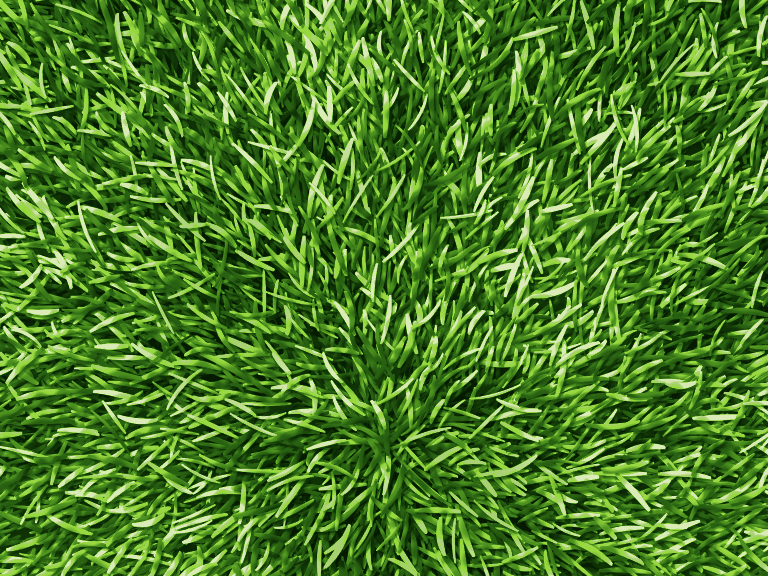
Give the GLSL for this texture, as a WebGL 2 fragment shader.

```glsl
#version 300 es
precision highp float;
// Draws a sunlit mown lawn seen from above: layered blades fanning out from one spot.

#define LAYERS 20
#define CELL 0.055
#define MIN_LENGTH 0.048
#define MAX_LENGTH 0.100
#define BLADE_WIDTH 0.0094
#define FAN_CENTRE vec2(0.70, 0.38)
#define ANGLE_SPREAD 1.15
#define TONE_SPREAD 0.66
#define SHADOW_OFFSET vec2(0.0035, -0.0045)
#define SHADOW_SOFTNESS 0.005
#define SHADOW_STRENGTH 0.36

uniform vec2 u_resolution;
out vec4 fragColor;

vec4 hash4(vec3 p) {
  vec4 q = fract(p.xyzx * vec4(0.1031, 0.1030, 0.0973, 0.1099));
  q += dot(q, q.wzxy + 33.33);
  return fract((q.xxyz + q.yzzw) * q.zywx);
}

// Broad bright and dull areas from layered sines
float sunlight(vec2 p) {
  float s = sin(5.1 * p.x + 3.7 * p.y + 1.0);
  s += 0.8 * sin(9.3 * p.y - 6.2 * p.x + 2.4);
  s += 0.6 * sin(15.7 * p.x + 11.9 * p.y + 2.0 * sin(8.0 * p.y));
  return 0.04 * s + 0.05 * (abs(p.x - 0.75) - 0.35);
}

// Direction of growth: outward from the fan centre, leaning up on the right
float growthAngle(vec2 p) {
  vec2 flow = p - FAN_CENTRE + vec2(0.03, 0.22 * p.x);
  return atan(flow.y, flow.x);
}

// Signed distance to a bent, tapered blade with blunt cut ends
float bladeDistance(vec2 q, float halfLength, float halfWidth, float bend) {
  float u = clamp(q.x / halfLength, -1.0, 1.0);
  float taper = halfWidth * (1.0 - 0.5 * u * u);
  float side = abs(q.y - bend * u * u) - taper;
  return max(side, abs(q.x) - halfLength + 0.4 * abs(q.y - bend));
}

// Tone from 0 to 1 turned into deep green, leaf green, lime and pale glare
vec3 grassColour(float t) {
  vec3 c = mix(vec3(0.02, 0.10, 0.005), vec3(0.06, 0.20, 0.02), smoothstep(0.0, 0.14, t));
  c = mix(c, vec3(0.16, 0.38, 0.07), smoothstep(0.16, 0.40, t));
  c = mix(c, vec3(0.30, 0.57, 0.12), smoothstep(0.42, 0.63, t));
  c = mix(c, vec3(0.60, 0.85, 0.25), smoothstep(0.64, 0.80, t));
  c = mix(c, vec3(0.66, 0.82, 0.45), smoothstep(0.83, 0.92, t));
  return mix(c, vec3(0.86, 0.92, 0.72), smoothstep(0.92, 1.0, t));
}

void main() {
  vec2 p = gl_FragCoord.xy / u_resolution.y;
  float pixel = 1.0 / u_resolution.y;
  float tone = 0.06;

  // Paint from the soil up, one jittered grid of blades per layer
  for (int layer = 0; layer < LAYERS; layer++) {
    float id = float(layer);
    float height = id / float(LAYERS - 1);
    vec2 grid = p / CELL + hash4(vec3(id, 7.0, 3.0)).xy + 20.0;
    vec2 home = floor(grid);
    float layerTone = mix(0.20, 0.77, pow(height, 1.5));

    for (int j = -1; j <= 1; j++)
    for (int i = -1; i <= 1; i++) {
      vec2 cell = home + vec2(i, j);
      vec4 place = hash4(vec3(cell, id * 3.0 + 1.0));
      vec4 form = hash4(vec3(cell, id * 3.0 + 71.0));
      vec2 offset = (grid - cell - place.xy) * CELL;

      // Blade frame: x from root to tip, y across
      float angle = growthAngle(p - offset) + (place.z + place.w - 1.0) * ANGLE_SPREAD;
      vec2 axis = vec2(cos(angle), sin(angle));
      mat2 toBlade = mat2(axis.x, -axis.y, axis.y, axis.x);
      vec2 q = toBlade * offset;
      float halfLength = 0.5 * mix(MIN_LENGTH, MAX_LENGTH, form.x);
      float halfWidth = 0.5 * BLADE_WIDTH * mix(0.6, 1.25, form.y);
      float bend = (form.w - 0.5) * 0.014;

      // Shadow on whatever lies below
      vec2 shadowPoint = q - toBlade * SHADOW_OFFSET;
      float shadowEdge = bladeDistance(shadowPoint, halfLength, halfWidth, bend);
      tone *= 1.0 - SHADOW_STRENGTH * clamp(0.5 - shadowEdge / SHADOW_SOFTNESS, 0.0, 1.0);

      // Lit blade: dark root, bright tip, one sunny side, dappled length
      float u = q.x / halfLength;
      float across = clamp((q.y - bend * u * u) / halfWidth, -1.0, 1.0);
      float sunnySide = dot(vec2(-axis.y, axis.x), vec2(-0.6, 0.8));
      float bladeTone = layerTone + TONE_SPREAD * (form.z - 0.5) + 0.15 * u;
      bladeTone += 0.12 * across * sunnySide;
      bladeTone += 0.09 * sin(u * (3.0 + 5.0 * place.w) + 40.0 * form.w);
      float edge = bladeDistance(q, halfLength, halfWidth, bend);
      tone = mix(tone, clamp(bladeTone, 0.04, 1.0), clamp(0.5 - edge / pixel, 0.0, 1.0));
    }
  }

  fragColor = vec4(grassColour(clamp(tone + sunlight(p), 0.0, 1.0)), 1.0);
}
```
